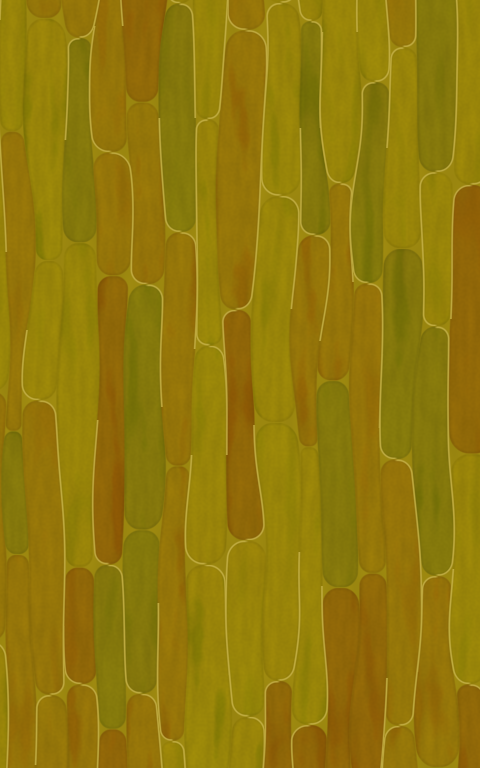
Write a WebGL 1 fragment shader that draws this pattern.

```glsl
precision highp float;
uniform vec2 u_resolution;

const float COLUMN_WIDTH = 0.042;
const float CELL_PITCH = 0.285;

float hash(vec2 p) {
  return fract(sin(dot(p, vec2(127.1, 311.7))) * 43758.5453);
}

vec2 gradient(vec2 cell) {
  float angle = 6.2832 * hash(cell);
  return vec2(cos(angle), sin(angle));
}

float gradientNoise(vec2 p) {
  vec2 i = floor(p), f = p - i;
  vec2 u = f * f * f * (f * (f * 6.0 - 15.0) + 10.0);
  vec2 e = vec2(1.0, 0.0);
  float low = mix(dot(gradient(i), f), dot(gradient(i + e.xy), f - e.xy), u.x);
  float high = mix(dot(gradient(i + e.yx), f - e.yx), dot(gradient(i + 1.0), f - 1.0), u.x);
  return mix(low, high, u.y);
}

// Wavering border on the left of a column
float columnEdge(float column, float y) {
  float shift = 0.24 * (hash(vec2(column, 5.0)) - 0.5);
  float wave = 0.5 * gradientNoise(vec2(column * 3.0 + 0.5, y * 4.5));
  return (column + shift + wave) * COLUMN_WIDTH;
}

// Height of the joint between two cells of a column, in pitches
float seam(float column, float k) {
  return k + 0.5 * hash(vec2(column, k + 31.0));
}

// Side on which a pale vein crosses the joint: -1, 1, or 0 for none
float veinSide(float column, float k) {
  float h = hash(vec2(column + 17.0, k));
  return h < 0.34 ? -1.0 : (h < 0.62 ? 1.0 : 0.0);
}

float roundedBox(vec2 p, vec2 halfSize, float radius) {
  vec2 q = abs(p) - halfSize + radius;
  return length(max(q, 0.0)) + min(max(q.x, q.y), 0.0) - radius;
}

// Watercolour wash with streaks, stains and paper grain
vec3 wash(vec2 p, vec2 id, float along) {
  float pick = hash(id + 3.7);
  vec3 color = vec3(0.60, 0.52, 0.035);
  if (pick > 0.34) color = vec3(0.585, 0.46, 0.035);
  if (pick > 0.58) color = vec3(0.52, 0.47, 0.045);
  if (pick > 0.80) color = vec3(0.565, 0.405, 0.03);
  bool warm = (pick > 0.34 && pick < 0.58) || pick > 0.80;
  vec3 stainTint = warm ? vec3(0.95, 0.84, 0.6) : vec3(0.84, 0.90, 0.5);

  vec2 q = p + id * 1.73;
  float blotch = gradientNoise(q * vec2(48.0, 8.0));
  float streak = gradientNoise(q * vec2(110.0, 16.0));
  float mottle = gradientNoise(q * vec2(75.0, 50.0));
  float stain = smoothstep(0.05, 0.5, blotch + 0.25 * mottle + 0.15 * streak);
  color *= mix(vec3(1.0), stainTint, stain * (0.4 + 0.6 * hash(id + 8.1)));
  color *= 1.0 + 0.06 * streak + 0.035 * mottle;
  color.g += 0.018 * along * (hash(id + 2.3) - 0.5);
  return color * (1.0 + 0.03 * gradientNoise(p * 260.0));
}

void main() {
  vec2 p = gl_FragCoord.xy / u_resolution.y;
  float pixel = 1.0 / u_resolution.y;
  vec3 color = vec3(0.61, 0.53, 0.06) * (1.0 + 0.05 * gradientNoise(p * vec2(60.0, 20.0)));
  float vein = 0.0;
  float home = floor(p.x / COLUMN_WIDTH);

  for (int i = -1; i <= 1; i++) {
    // Find the cell of this column at the current height
    float column = home + float(i);
    float offset = hash(vec2(column, 91.0)) + 0.5 * mod(column, 2.0);
    float v = p.y / CELL_PITCH + offset;
    float k = floor(v);
    if (v < seam(column, k)) k -= 1.0;
    float bottom = (seam(column, k) - offset) * CELL_PITCH;
    float top = (seam(column, k + 1.0) - offset) * CELL_PITCH;
    vec2 id = vec2(column, k);

    // Long rounded shape, narrowing towards its ends
    float left = columnEdge(column, p.y);
    float right = columnEdge(column + 1.0, p.y);
    vec2 local = p - 0.5 * vec2(left + right, bottom + top);
    float halfLength = 0.5 * (top - bottom) - 0.0012;
    float along = clamp(local.y / halfLength, -1.0, 1.0);
    float halfWidth = 0.5 * (right - left) * (1.0 - 0.14 * pow(abs(along), 5.0));
    float d = roundedBox(local, vec2(halfWidth, halfLength), 0.85 * halfWidth);

    float fill = 1.0 - smoothstep(-pixel, pixel, d - 0.0008);
    float wetEdge = 1.0 - 0.06 * smoothstep(-0.004, 0.0, d);
    color = mix(color, wash(p, id, along) * wetEdge, fill);

    // The vein follows one side, slips through the joint and changes side
    float side = along > 0.0 ? -veinSide(column, k + 1.0) : veinSide(column, k);
    float onSide = abs(side) * smoothstep(-0.15, 0.15, side * local.x / halfWidth);
    float line = 1.0 - smoothstep(0.0, 0.0009 + pixel, abs(d));
    vein = max(vein, line * onSide);
  }

  color = mix(color, vec3(0.77, 0.69, 0.27), 0.9 * vein);
  gl_FragColor = vec4(color, 1.0);
}
```
